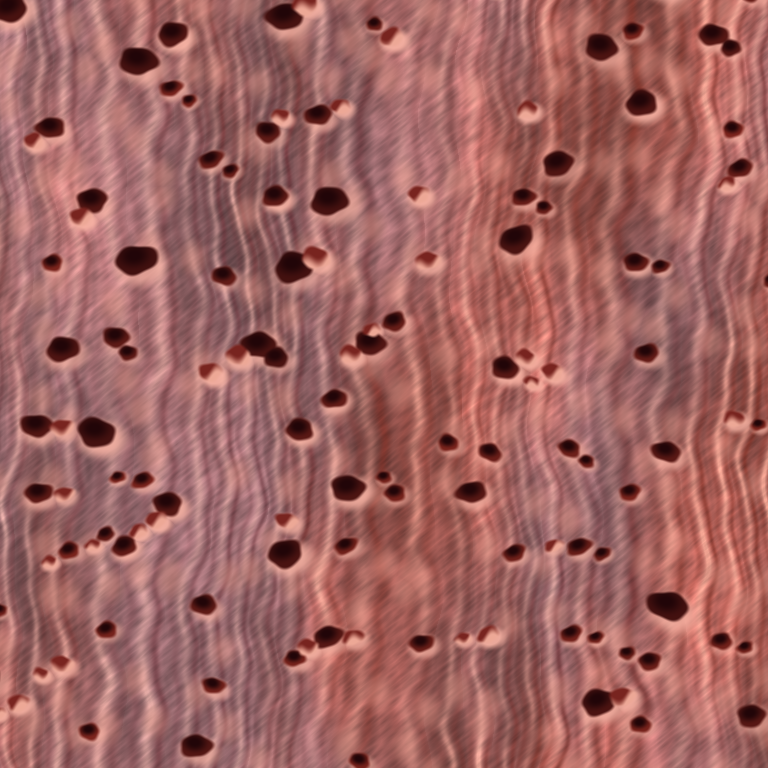
Reproduce this texture procedurally as a WebGL 2 fragment shader.

```glsl
#version 300 es
precision highp float;
uniform vec2 u_resolution;
out vec4 fragColor;

vec2 hash2(vec2 c) {
    vec3 q = fract(c.xyx * vec3(0.1031, 0.1030, 0.0973));
    q += dot(q, q.yzx + 33.33);
    return fract((q.xx + q.yz) * q.zy);
}

// Distance to the nearest scattered cell centre
float cellular(vec2 p) {
    vec2 base = floor(p);
    float nearest = 2.0;
    for (int j = -1; j <= 1; j++)
        for (int i = -1; i <= 1; i++) {
            vec2 c = base + vec2(i, j);
            nearest = min(nearest, length(c + hash2(c + 50.0) - p));
        }
    return nearest;
}

// Slow layered sines, about -1 to 1
float drift(vec2 p) {
    return 0.5 * sin(p.x * 1.3 + 2.0 * sin(p.y * 0.9 + 0.4))
         + 0.3 * sin(p.y * 2.1 - p.x * 1.7 + 1.0)
         + 0.2 * sin(p.x * 4.3 + p.y * 3.1 + 2.0 * sin(p.x * 1.9));
}

// Wavy upright growth lines: x = pale crest, y = dark flank, z = band tone
vec3 growthLines(vec2 p) {
    float x = p.x + 0.010 * sin(p.y * 7.0 + p.x * 5.0)
            + 0.0065 * sin(p.y * 24.0 + 3.0 * sin(p.x * 6.0))
            + 0.0025 * sin(p.y * 57.0 + p.x * 30.0);
    float t = x * 24.0 + 0.45 * sin(x * 19.0);
    float id = floor(t);
    vec2 rnd = hash2(vec2(id + 20.0, 7.0));
    float f = fract(t) - 0.5 + 0.16 * (rnd.x - 0.5)
            + 0.06 * sin(p.y * 38.0 + id * 2.4) + 0.03 * sin(p.y * 97.0 + id * 4.1);
    float fade = 0.78 + 0.22 * sin(p.y * 9.0 + rnd.x * 30.0) + 0.18 * sin(p.y * 43.0 + id);
    float crest = exp(-f * f / 0.016) * fade * (0.6 + 0.4 * rnd.y);
    float flank = exp(-pow(abs(f) - 0.3, 2.0) / 0.012) * (f > 0.0 ? 1.0 : 0.5);
    return vec3(crest, flank * (0.5 + 0.5 * rnd.x), (rnd.y - 0.5) * smoothstep(0.5, 0.35, abs(fract(t) - 0.5)));
}

// Scattered pores in groups of one to three, with a lit rim
void addPores(vec2 p, inout vec3 col) {
    vec2 base = floor(p * 10.0);
    float rim = 0.0;
    vec4 pit = vec4(0.0);
    for (int j = -1; j <= 1; j++)
        for (int i = -1; i <= 1; i++) {
            vec2 c = base + vec2(i, j);
            vec2 place = hash2(c + 11.0), size = hash2(c + 83.0);
            if (size.y > 0.88) continue;
            vec2 centre = (c + 0.5 + 0.85 * (place - 0.5)) / 10.0;
            for (int k = 0; k < 3; k++) {
                vec2 kind = hash2(c * 3.0 + float(k) * 17.0 + 140.0);
                if (k > 0 && kind.x > 0.27) continue;
                float r = (0.0115 + 0.0105 * size.x * size.x) * (k > 0 ? 0.72 : 1.0);
                float turn = kind.y * 2.4 - 1.2 + float(k) * 3.14;
                vec2 e = p - centre;
                if (k > 0) e -= 0.033 * vec2(cos(turn), 0.7 * sin(turn));
                e.y -= e.x * 0.3 * (place.y - 0.4);
                e /= r * vec2(1.2, 0.9);
                float a = atan(e.y, e.x);
                float d = length(e) * (1.0 + 0.07 * sin(a * 2.0 + kind.y * 9.0)
                    + 0.06 * sin(a * 3.0 + place.x * 20.0) + 0.04 * sin(a * 5.0 + kind.x * 30.0));
                float soft = 0.0028 / r;
                float mask = 1.0 - smoothstep(1.0 - soft, 1.0 + soft, d);
                // Open pores are dark, filled ones catch light at the bottom
                vec3 hollow = mix(vec3(0.13, 0.02, 0.03), vec3(0.48, 0.14, 0.11),
                    smoothstep(0.2, 1.1, length(e - vec2(-0.1, 0.3))) * (1.0 - 0.65 * size.x));
                float lit = smoothstep(-0.5, 0.8, e.x * 0.5 - e.y + 0.5 * sin(e.x * 3.0 + kind.x * 40.0));
                vec3 filled = mix(vec3(0.47, 0.14, 0.12), vec3(0.93, 0.66, 0.59), lit);
                bool isFilled = k > 0 ? kind.y > 0.45 : size.x < 0.4 && kind.y > 0.55;
                pit = mix(pit, vec4(isFilled ? filled : hollow, 1.0), mask);
                float glow = 1.0 - smoothstep(0.7, 1.75, length(e - vec2(0.25, -0.45)));
                rim = max(rim, glow * (0.55 + 0.5 * kind.y));
            }
        }
    col = mix(col, vec3(0.97, 0.70, 0.64), min(rim, 1.0) * 0.9);
    col = col * (1.0 - pit.a) + pit.rgb;
}

void main() {
    vec2 p = gl_FragCoord.xy / u_resolution.y;

    // Mauve ground turning brick red to the right, with broad dark patches
    float warm = smoothstep(-0.5, 0.9, 0.8 * drift(p * vec2(9.0, 4.0)) + p.x * 1.1 - 0.4);
    vec3 col = mix(vec3(0.57, 0.40, 0.42), vec3(0.67, 0.37, 0.34), warm);
    col *= 1.0 + 0.24 * drift(p * vec2(10.0, 5.0) + 4.0);
    col *= 1.0 + 0.22 * (cellular(p * vec2(42.0, 24.0)) - 0.45);

    // Growth lines, weaker in smooth patches
    vec3 lines = growthLines(p);
    float presence = 0.78 + 0.32 * drift(p * vec2(8.0, 5.0) + 9.0);
    col *= 1.0 + 0.22 * lines.z;
    col = mix(col, mix(vec3(0.44, 0.23, 0.26), vec3(0.52, 0.21, 0.17), warm), lines.y * 0.85 * presence);
    col = mix(col, mix(vec3(0.86, 0.65, 0.63), vec3(0.94, 0.64, 0.57), warm), min(lines.x * presence, 0.95));

    // Fine diagonal scratches
    vec2 s = mat2(0.77, -0.64, 0.64, 0.77) * p;
    float scratch = cellular(s * vec2(24.0, 130.0)) + 0.5 * cellular(s * vec2(40.0, 230.0) + 30.0);
    col *= 1.0 + 0.24 * (scratch - 0.68);

    // Warm light on scattered spots
    float spot = 1.0 - smoothstep(0.05, 0.40, cellular(p * vec2(15.0, 12.0) + 5.0));
    col = mix(col, vec3(0.92, 0.62, 0.56), spot * 0.42);

    addPores(p, col);
    fragColor = vec4(clamp(col, 0.0, 1.0), 1.0);
}
```
